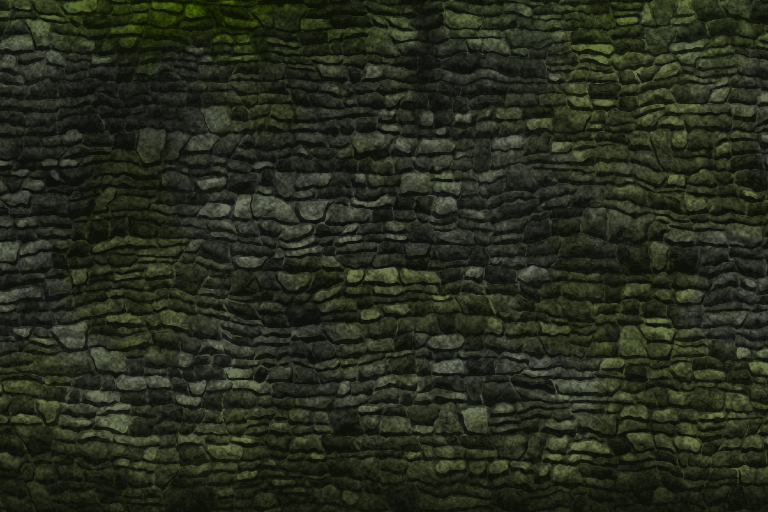
Write a WebGL 2 fragment shader that draws this texture.

```glsl
#version 300 es
precision highp float;
// A damp, dark wall of rough slate. Uneven courses are cut into blocks and then
// split again at random into slabs; a second lookup just above each point gives
// lit upper rims and shadowed joints. Stains, moss and grain are layered noise.

uniform vec2 u_resolution;
out vec4 fragColor;

struct Stone { float edge; float id; vec2 mid; };

float hash(vec2 p) {
  vec3 q = fract(p.xyx * 0.1031);
  q += dot(q, q.yzx + 33.33);
  return fract((q.x + q.y) * q.z);
}

float noise(vec2 p) {
  vec2 i = floor(p), f = fract(p);
  f = f * f * (3.0 - 2.0 * f);
  return mix(mix(hash(i), hash(i + vec2(1, 0)), f.x),
             mix(hash(i + vec2(0, 1)), hash(i + vec2(1, 1)), f.x), f.y);
}

float fbm(vec2 p) {
  float sum = 0.0, amp = 0.533;
  for (int i = 0; i < 4; i++) {
    sum += amp * noise(p);
    p = mat2(1.6, 1.2, -1.2, 1.6) * p + 17.3;
    amp *= 0.5;
  }
  return sum;
}

float smoothMin(float a, float b, float k) {
  float h = max(k - abs(a - b), 0.0) / k;
  return min(a, b) - h * h * k * 0.25;
}

float courseEdge(float row) {
  return (row + 0.55 * (hash(vec2(row, 7.0)) - 0.5)) / 19.0;
}

// Leaning vertical joint on the left of a block
float jointEdge(float col, float row, float rise) {
  float along = col + 0.65 * (hash(vec2(col, row)) - 0.5) - 9.0 * hash(vec2(row, 3.0));
  return along / 7.5 + rise * 0.9 * (hash(vec2(col + 40.0, row)) - 0.5);
}

Stone findStone(vec2 p) {
  float row = floor(p.y * 19.0);
  row += step(courseEdge(row + 1.0), p.y) - step(p.y, courseEdge(row));
  vec2 lo = vec2(0, courseEdge(row)), hi = vec2(0, courseEdge(row + 1.0));
  float rise = p.y - 0.5 * (lo.y + hi.y);
  float col = floor(p.x * 7.5 + 9.0 * hash(vec2(row, 3.0)));
  col += step(jointEdge(col + 1.0, row, rise), p.x) - step(p.x, jointEdge(col, row, rise));
  lo.x = jointEdge(col, row, rise);
  hi.x = jointEdge(col + 1.0, row, rise);

  vec2 near = min(p - lo, hi - p);
  float edge = smoothMin(near.x, near.y, 0.012);
  float id = hash(vec2(col + 11.0, row + 5.0));
  lo.x = jointEdge(col, row, 0.0);
  hi.x = jointEdge(col + 1.0, row, 0.0);

  // Split the block into slabs with slanted cuts
  for (int i = 0; i < 4; i++) {
    vec2 size = hi - lo, mid = 0.5 * (lo + hi);
    float pick = hash(vec2(id * 91.0, float(i) + 2.0));
    float at = mix(0.3, 0.7, hash(vec2(id * 57.0, float(i) + 9.0)));
    float slant = hash(vec2(id * 73.0, float(i) + 20.0)) - 0.5;
    int axis = size.y > 0.036 && pick < 0.42 ? 1 : 0;
    if (axis == 0 && (size.x < 0.075 || pick > 0.8)) continue;
    float cut = mix(lo[axis], hi[axis], at);
    float side = p[axis] - cut - slant * (axis == 1 ? 0.2 : 0.9) * (p[1 - axis] - mid[1 - axis]);
    edge = smoothMin(edge, abs(side), 0.009);
    if (side > 0.0) lo[axis] = cut; else hi[axis] = cut;
    id = hash(vec2(id * 83.0 + step(0.0, side) * 13.0, float(i) + 31.0));
  }
  return Stone(edge, id, 0.5 * (lo + hi));
}

void main() {
  vec2 p = gl_FragCoord.xy / u_resolution.y;

  // Wandering courses and chipped outlines
  vec2 q = p + 0.045 * (vec2(noise(p * 4.0), noise(p * vec2(3.5, 5.0) + 31.0)) - 0.5);
  q += 0.016 * (vec2(noise(p * 24.0 + 5.0), noise(p * 21.0 + 47.0)) - 0.5);
  q += 0.006 * (vec2(noise(p * 75.0), noise(p * 75.0 + 63.0)) - 0.5);

  Stone stone = findStone(q);
  Stone above = findStone(q + vec2(0, 0.006));
  float rough = noise(p * 20.0 + 8.0);
  float inset = 0.0012 + 0.007 * rough * rough + 0.0025 * stone.id * noise(p * 4.0 + 2.0);
  float soft = max(0.0012, 0.6 / u_resolution.y);
  float body = smoothstep(-soft, soft, stone.edge - inset);

  // Stone face: own tone, tilt to the light, layered cleavage, cracks
  float angle = 1.3 * (hash(vec2(stone.id * 61.0, 4.0)) - 0.5);
  vec2 local = mat2(cos(angle), -sin(angle), sin(angle), cos(angle)) * (q - stone.mid);
  float strata = fbm(local * vec2(24, 85) + stone.id * 50.0);
  float face = 0.1 + 0.6 * pow(stone.id, 1.35) + 2.5 * local.y * (stone.id - 0.3);
  face *= 0.35 + 1.3 * strata;
  face += 24.0 * clamp(stone.edge - above.edge, -0.006, 0.006);
  face += 0.22 * smoothstep(0.5, 0.72, fbm(p * 22.0 + 70.0));
  float crack = abs(fbm(local * vec2(12, 30) + stone.id * 90.0) - 0.5);
  face -= 0.16 * smoothstep(0.025, 0.0, crack);

  // Sandy mortar, black where the stone above overhangs
  float mortar = 0.1 + 0.65 * fbm(p * vec2(9, 12) + 12.0) * (0.5 + noise(p * 120.0));
  mortar *= 1.0 - 0.9 * smoothstep(-0.001, 0.003, above.edge - stone.edge);
  float tone = mix(mortar, face, body);

  // Weather stains, dark seep, damp foot and grain
  tone += 0.55 * (fbm(p * vec2(5, 3.2) + 3.0) - 0.5) * (0.4 + tone);
  tone *= 0.8 + 0.45 * noise(vec2(p.x * 11.0, p.y * 1.5 + 4.0));
  float seep = smoothstep(0.035, 0.0, abs(p.x - 0.825 + 0.03 * (noise(p * 12.0) - 0.5)));
  tone *= 1.0 - 0.7 * seep * smoothstep(0.64, 0.85, p.y);
  vec2 damp = (p - vec2(0.36, 0.8)) / vec2(0.26, 0.13);
  tone *= 1.0 - 0.45 * exp(-dot(damp, damp));
  tone *= mix(0.3, 1.0, smoothstep(0.0, 0.13, p.y + 0.05 * (rough - 0.5)));
  tone += (0.1 + 0.4 * max(tone, 0.0)) * (noise(p * 150.0) + noise(p * 290.0 + 9.0) - 1.0);
  tone = clamp(tone, 0.0, 1.15);

  vec3 color = mix(vec3(0.05, 0.06, 0.045), vec3(0.37, 0.395, 0.325), tone);
  float algae = smoothstep(0.45, 0.68, fbm(p * vec2(4, 5) + 90.0)) + smoothstep(0.3, 0.05, p.y);
  color *= mix(vec3(1), vec3(1.0, 1.04, 0.75), min(algae, 1.0));

  // Moss creeping down from the top
  float bank = 0.3 + 0.7 * exp(-pow((p.x - 0.4) / 0.24, 2.0));
  float creep = p.y + 0.16 * (fbm(p * vec2(11, 7) + 20.0) - 0.5);
  float moss = bank * smoothstep(0.84, 0.97, creep);
  vec3 green = mix(vec3(0.05, 0.07, 0.01), vec3(0.25, 0.35, 0.03), tone);
  fragColor = vec4(mix(color, green, moss), 1.0);
}
```
